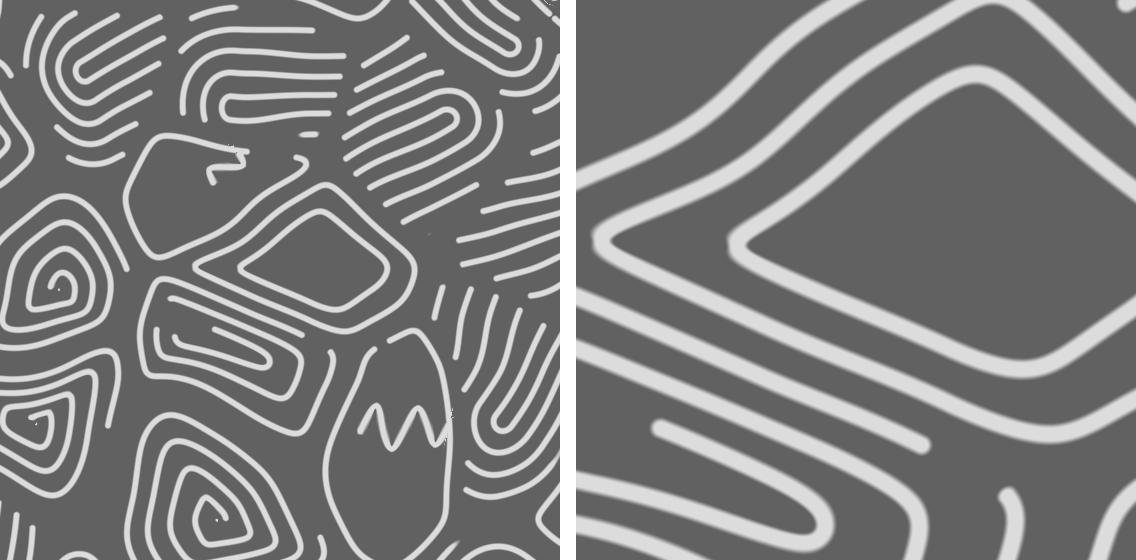
Left: the whole. Right: its middle third, enlarged.
This pattern is drawn by a three.js fragment shader. Its source:

```glsl
// Doodle of pale round-ended lines: spirals, open rings, arches and waves on grey.
#define CELL vec2(0.33, 0.265)   // mean size of one motif
#define JITTER 0.8               // scatter of the motif centres
#define SPACING 0.038            // distance between neighbouring lines
#define HALF_WIDTH 0.0053        // half the stroke width
#define SOFTNESS 0.0020          // half the width of the soft edge
#define WARP 0.125               // broad bending of the plane
#define WOBBLE 0.02              // small unsteadiness of the strokes
#define ROUNDING 95.0            // higher gives sharper corners
#define GROUND vec3(0.38)
#define INK vec3(0.862)

varying vec2 vUv;
const float TAU = 6.2831853;

float hash(vec2 p) {
  return fract(sin(dot(p, vec2(127.1, 311.7))) * 43758.5453);
}
float noise(vec2 p) {
  vec2 i = floor(p), f = fract(p);
  f = f * f * (3.0 - 2.0 * f);
  return mix(mix(hash(i), hash(i + vec2(1.0, 0.0)), f.x),
             mix(hash(i + vec2(0.0, 1.0)), hash(i + 1.0), f.x), f.y) - 0.5;
}
vec2 rotate(vec2 p, float a) {
  return vec2(cos(a) * p.x - sin(a) * p.y, sin(a) * p.x + cos(a) * p.y);
}
vec2 bend(vec2 p) {
  vec2 broad = vec2(noise(p * 3.2 + 4.0), noise(p * 3.2 + 31.0));
  vec2 small = vec2(noise(p * 9.0 + 57.0), noise(p * 9.0 + 83.0));
  return rotate(p, 0.65) + WARP * broad + WOBBLE * small + 2.0;
}
vec2 centre(vec2 id) {
  return (id + 0.5 + JITTER * (vec2(hash(id), hash(id + 37.0)) - 0.5)) * CELL;
}
vec2 nearestCell(vec2 q) {
  vec2 base = floor(q / CELL), best = base;
  float nearest = 9.0;
  for (int j = -2; j <= 2; j++) for (int i = -2; i <= 2; i++) {
    vec2 id = base + vec2(float(i), float(j));
    float d = distance(q, centre(id));
    if (d < nearest) { nearest = d; best = id; }
  }
  return best;
}

// x: rounded edge distance, y: radius as a share of the cell, z: edge distance at the centre
vec3 cellShape(vec2 v, vec2 id, vec2 c) {
  vec3 sum = vec3(0.0);
  for (int j = -2; j <= 2; j++) for (int i = -2; i <= 2; i++) {
    if (i == 0 && j == 0) continue;
    vec2 m = centre(id + vec2(float(i), float(j))) - c;
    float gap = max(length(m), 0.01), along = dot(v, m) / gap;
    sum.x += exp(-ROUNDING * (0.5 * gap - along));
    sum.y += pow(max(2.0 * along / gap, 0.001), 7.0);
    sum.z += exp(-ROUNDING * 0.5 * gap);
  }
  return vec3(-log(sum.x) / ROUNDING, pow(sum.y, 1.0 / 7.0), -log(sum.z) / ROUNDING);
}

// A stroke is x: signed offset across the line, y: distance past its end
vec2 closer(vec2 a, vec2 b) {
  return length(vec2(a.x, max(a.y, 0.0))) < length(vec2(b.x, max(b.y, 0.0))) ? a : b;
}
vec2 spiral(float turn, float g, float rings) {
  vec2 s = vec2(9.0);
  float middle = 0.5 * (rings - 0.95);
  for (int k = -1; k < 6; k++) {
    float t = turn + float(k);
    float beyond = (abs(t - middle) - middle) * TAU * g * rings;
    s = closer(s, SPACING * vec2(rings * (1.0 - g) - 0.5 - t, beyond));
  }
  return s;
}
// Nested outlines, each broken by its own gap
vec2 openRings(float turn, float r, vec3 shape, vec2 id, float count) {
  vec2 s = vec2(9.0);
  for (int k = 0; k < 5; k++) {
    float ring = float(k), level = (ring + 0.5) * SPACING;
    if (ring >= count || (k > 0 && level > shape.z - 0.3 * SPACING)) break;
    float away = abs(fract(turn + hash(id + 5.3 * ring)) - 0.5);
    float gap = 0.16 * hash(id + 9.1 + ring) - 0.04;
    s = closer(s, vec2(shape.x - level, (gap - away) * TAU * r));
  }
  return s;
}
vec2 arches(vec2 w, float edge) {
  float h = length(vec2(w.x, max(w.y - 0.02, 0.0)));
  return vec2((fract(h / SPACING) - 0.5) * SPACING, 0.5 * SPACING - edge);
}
vec2 wave(vec2 w, float reach) {
  float slope = 2.4 * cos(w.x * 80.0);
  float offset = w.y - 0.03 * sin(w.x * 80.0);
  return vec2(offset / sqrt(1.0 + slope * slope), abs(w.x) - reach);
}
vec2 strokes(vec2 p, vec2 id) {
  vec2 c = centre(id), v = bend(p) - c;
  vec3 shape = cellShape(v, id, c);
  float kind = hash(id + 11.7);
  vec2 w = rotate(v, hash(id + 23.9) * TAU);
  if (hash(id + 61.0) < 0.5) w.x = -w.x;
  float turn = fract(atan(w.y, w.x) / TAU);
  if (kind < 0.36) return spiral(turn, shape.y, 1.4 * shape.z / SPACING + 0.5);
  if (kind < 0.68) return openRings(turn, length(v), shape, id, 5.0);
  if (kind < 0.92) return arches(w, shape.x);
  return closer(openRings(turn, length(v), shape, id, 1.0), wave(w, shape.z - 0.02));
}

void main() {
  vec2 id = nearestCell(bend(vUv)), e = vec2(0.001, 0.0), s = strokes(vUv, id);
  vec2 dx = (strokes(vUv + e.xy, id) - s) / e.x, dy = (strokes(vUv + e.yx, id) - s) / e.x;
  // Undo the bending so that strokes keep one width and have round ends
  vec2 across = vec2(dx.x, dy.x), along = vec2(dx.y, dy.y);
  vec2 normal = across / max(length(across), 0.001);
  float offset = s.x / clamp(length(across), 0.4, 1.8);
  float skew = clamp(dot(along, normal), -1.5, 1.5);
  float rate = clamp(length(along - dot(along, normal) * normal), 0.35, 1.8);
  float d = length(vec2(offset, max((s.y - skew * offset) / rate, 0.0)));
  gl_FragColor = vec4(mix(INK, GROUND, smoothstep(-SOFTNESS, SOFTNESS, d - HALF_WIDTH)), 1.0);
}
```
